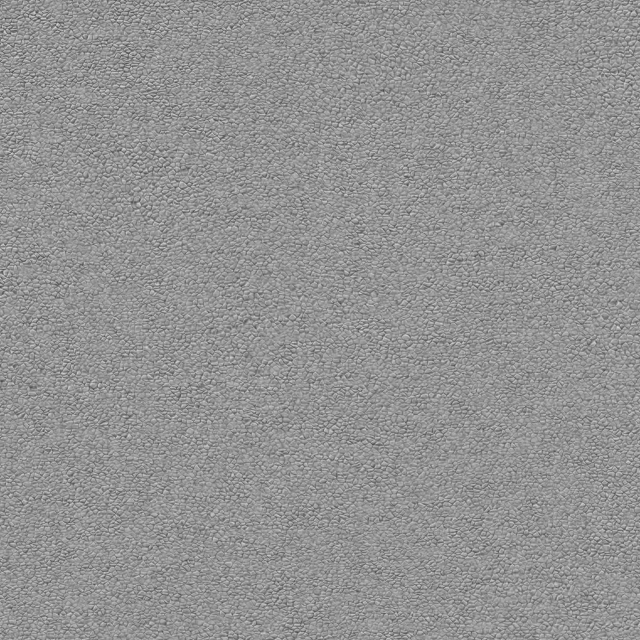
Write a Shadertoy shader that draws this texture.

```glsl
// Fine grey leather: small flat Voronoi pebbles in staggered, gently bent rows form
// a height field that is lit from above by a height difference. Thin creases,
// patchy relief strength and a fine surface grain finish it.
#define CELLS vec2(106.0, 174.0)   // pebbles across and up the canvas
#define BASE_GREY 0.602
#define RELIEF 0.135               // strength of the light from above
#define CREASE 0.075               // darkness of the gaps
#define CREASE_WIDTH 0.34          // in pebble units
#define LIGHT_STEP vec2(-0.03, 0.21)
#define GRAIN 0.17
#define GRAIN_SCALE 380.0
#define SAMPLES 2                  // supersampling per axis

vec2 hash2(vec2 p) {
    vec3 q = fract(vec3(p.xyx) * vec3(0.1031, 0.1030, 0.0973));
    q += dot(q, q.yzx + 33.33);
    return fract((q.xx + q.yz) * q.zy);
}

float noise(vec2 p) {
    vec2 i = floor(p), f = fract(p);
    f = f * f * (3.0 - 2.0 * f);
    float low = mix(hash2(i).x, hash2(i + vec2(1, 0)).x, f.x);
    float high = mix(hash2(i + vec2(0, 1)).x, hash2(i + vec2(1, 1)).x, f.x);
    return mix(low, high, f.y);
}

// Pebble height: 0 in the creases, 1 on the flat tops; odd rows shift by half
float pebbleHeight(vec2 p) {
    float nearest = 8.0, second = 8.0;
    for (int y = -1; y <= 1; y++) {
        float row = floor(p.y) + float(y);
        float shift = 0.5 * mod(row, 2.0);
        for (int x = -1; x <= 1; x++) {
            vec2 id = vec2(floor(p.x - shift) + float(x), row);
            vec2 center = id + vec2(shift, 0.0) + 0.1 + 0.8 * hash2(id + 17.0);
            float d = length(center - p);
            second = min(second, max(nearest, d));
            nearest = min(nearest, d);
        }
    }
    return smoothstep(0.0, CREASE_WIDTH, second - nearest);
}

// Bends the rows broadly and roughens the pebble outlines
vec2 warp(vec2 uv) {
    vec2 bend = vec2(noise(uv * 4.0 + 3.0), noise(uv * 5.0 + 11.0)) * 0.03;
    vec2 rough = vec2(noise(uv * 130.0 + 41.0), noise(uv * 130.0 + 73.0)) * 0.0042;
    return (uv + bend + rough + 0.1) * CELLS;
}

float leather(vec2 uv) {
    vec2 p = warp(uv);
    float lit = pebbleHeight(p - LIGHT_STEP) - pebbleHeight(p + LIGHT_STEP);
    float gap = 1.0 - pebbleHeight(p);

    // Relief varies in patches and is strongest at the upper left
    float corner = smoothstep(0.6, 0.0, length(uv - vec2(0.0, 1.0)));
    float strength = 0.75 + 0.25 * noise(uv * 7.0 + 29.0) + 0.25 * corner;

    // Short horizontal runs of creases are deeper than the rest
    float run = 0.4 + 1.2 * noise(uv * vec2(55.0, 170.0) + 57.0);

    float grain = noise(uv * GRAIN_SCALE + 5.0) - 0.5;
    float tone = 0.008 * (noise(uv * 3.0 + 91.0) - 0.5);
    return BASE_GREY + tone + strength * run * RELIEF * lit - CREASE * gap * run + GRAIN * grain;
}

void mainImage(out vec4 fragColor, in vec2 fragCoord) {
    float grey = 0.0;
    for (int j = 0; j < SAMPLES; j++)
    for (int i = 0; i < SAMPLES; i++) {
        vec2 offset = (vec2(i, j) + 0.5) / float(SAMPLES) - 0.5;
        grey += leather((fragCoord + offset) / iResolution.y);
    }
    grey /= float(SAMPLES * SAMPLES);
    fragColor = vec4(vec3(clamp(grey, 0.0, 1.0)), 1.0);
}
```
